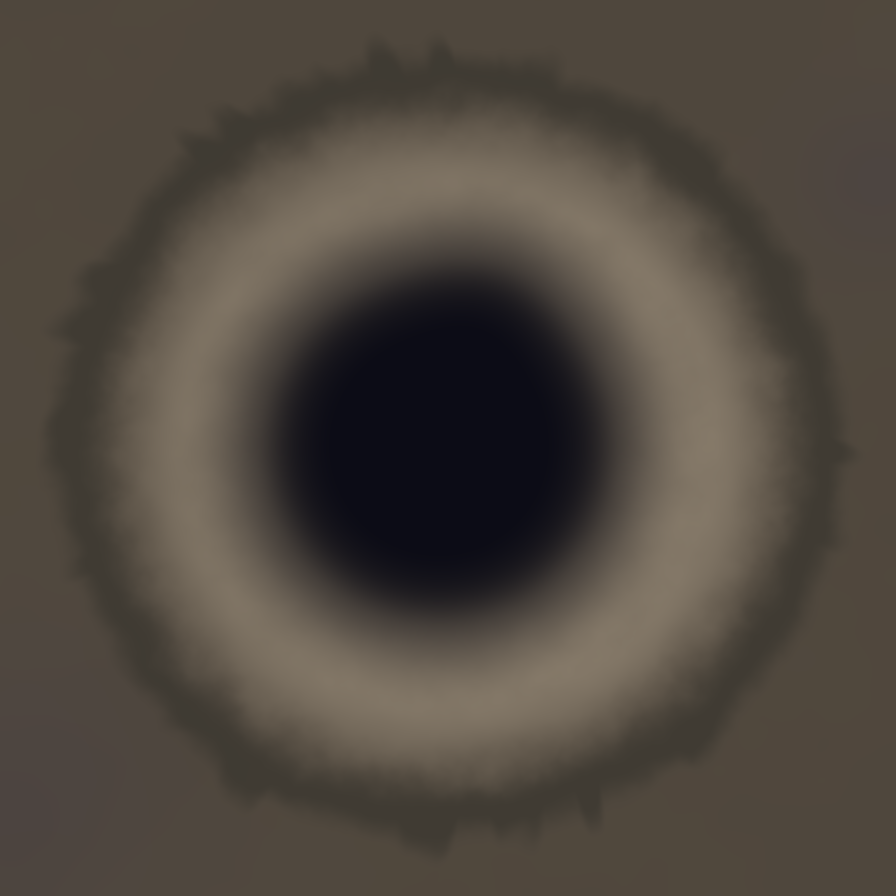
This background is drawn by a Shadertoy shader. Its source:

```glsl
// A dark round hollow inside a soft pale ring, on a dull brown ground.
// Radial colour ramps are blended by distance from the centre, and
// value noise roughens the ring's outer slope and its shadowed, tufted rim.

float hash(vec2 p) {
    vec3 q = fract(vec3(p.xyx) * 0.1031);
    q += dot(q, q.yzx + 33.33);
    return fract((q.x + q.y) * q.z);
}

float noise(vec2 p) {
    vec2 cell = floor(p), f = fract(p);
    f = f * f * (3.0 - 2.0 * f);
    return mix(mix(hash(cell), hash(cell + vec2(1, 0)), f.x),
               mix(hash(cell + vec2(0, 1)), hash(cell + vec2(1, 1)), f.x), f.y);
}

float fbm(vec2 p) {
    float sum = 0.0, weight = 0.5;
    for (int i = 0; i < 4; i++) {
        sum += weight * noise(p);
        p = mat2(1.6, 1.2, -1.2, 1.6) * p + 7.3;
        weight *= 0.5;
    }
    return sum / 0.9375;
}

// Soft round spot, one at its centre and fading with distance
float spot(vec2 p, vec2 centre, float size) {
    vec2 d = (p - centre) / size;
    return exp(-dot(d, d));
}

void mainImage(out vec4 fragColor, in vec2 fragCoord) {
    vec2 uv = fragCoord / iResolution.xy;
    vec2 p = uv - vec2(0.5, 0.502);
    float r = length(p);
    vec2 dir = p / max(r, 0.0001);

    // Ground, with faint violet stains
    vec3 ground = vec3(0.312, 0.280, 0.240);
    ground = mix(ground, vec3(0.300, 0.268, 0.252),
                 spot(uv, vec2(0.98, 0.80), 0.09) + spot(uv, vec2(0.02, 0.12), 0.16));
    ground *= 0.985 + 0.03 * fbm(uv * 5.0);

    // Wavy outer radius
    float grain = fbm(p * 24.0 + 11.0) - 0.5;
    float wave = fbm(dir * 3.0 + 20.0) - 0.5;
    float edge = r + 0.022 * wave + 0.018 * grain;

    // Shadowed rim: sharper outside than inside, with short tufts
    float tuft = smoothstep(0.55, 0.95, noise(dir * 13.0 + r * 5.0 + 40.0));
    float outer = edge - 0.022 * tuft;
    float rim = smoothstep(0.355, 0.415, edge) * (1.0 - smoothstep(0.415, 0.452, outer));
    vec3 color = mix(ground, vec3(0.238, 0.222, 0.192), 0.85 * rim);

    // Pale ring with a mottled outer slope
    float slope = r + 0.016 * wave + 0.035 * grain * smoothstep(0.27, 0.36, r);
    float glow = 1.0 - smoothstep(0.292, 0.408, slope);
    vec3 pale = vec3(0.500, 0.455, 0.393) * (1.0 + 0.07 * grain);
    pale *= 1.0 + 0.025 * dot(dir, vec2(0.9, -0.4));
    color = mix(color, pale, glow);

    // Hollow, slightly left of centre and bulging up to the right
    vec2 h = uv - vec2(0.490, 0.502);
    float bulge = 0.016 * spot(h / max(length(h), 0.0001), vec2(0.34, 0.94), 0.45);
    float hollow = length(h) - bulge;
    float dusk = 1.0 - smoothstep(0.145, 0.288, hollow);
    color = mix(color, vec3(0.150, 0.137, 0.140), dusk);
    color = mix(vec3(0.047, 0.047, 0.086), color, smoothstep(0.115, 0.205, hollow));

    fragColor = vec4(color, 1.0);
}
```
